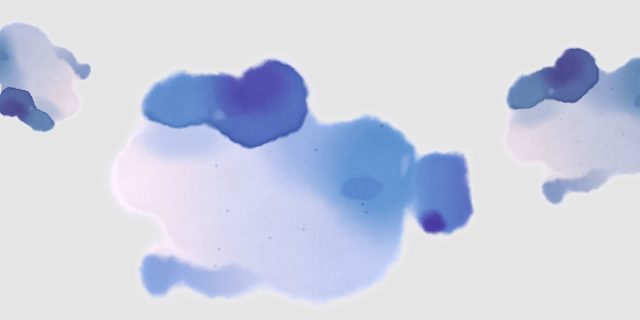
This background is drawn by a Shadertoy shader. Its source:

```glsl
// Watercolour clouds on pale grey paper: one large cloud and two turned, muted copies.
// Each cloud is a smooth union of noise-warped lobes, tinted by soft washes
// and a crisp-edged pigment stain, with a faint bleed around its outline.

float hash(vec2 p) {
    return fract(sin(dot(p, vec2(127.1, 311.7))) * 43758.5453);
}

float noise(vec2 p) {
    vec2 i = floor(p), f = fract(p);
    f = f * f * (3.0 - 2.0 * f);
    return mix(mix(hash(i), hash(i + vec2(1, 0)), f.x),
               mix(hash(i + vec2(0, 1)), hash(i + vec2(1, 1)), f.x), f.y);
}

float fbm(vec2 p) {
    float sum = 0.0, amp = 0.5;
    for (int i = 0; i < 5; i++) {
        sum += amp * noise(p);
        p = mat2(1.6, 1.2, -1.2, 1.6) * p + 7.3;
        amp *= 0.5;
    }
    return sum;
}

float lobe(vec2 p, vec2 center, vec2 radii) {
    return (length((p - center) / radii) - 1.0) * min(radii.x, radii.y);
}

float roundBox(vec2 p, vec2 halfSize, float r) {
    vec2 d = abs(p) - halfSize + r;
    return length(max(d, 0.0)) + min(max(d.x, d.y), 0.0) - r;
}

float join(float a, float b) {
    float h = max(0.035 - abs(a - b), 0.0) / 0.035;
    return min(a, b) - h * h * 0.009;
}

// Soft wash: 1 at the centre, fading to 0 past the given radii
float wash(vec2 p, vec2 center, vec2 radii) {
    return 1.0 - smoothstep(0.35, 1.25, length((p - center) / radii));
}

float outline(vec2 p) {
    float d = lobe(p, vec2(0.482, 0.453), vec2(0.144));
    d = join(d, lobe(p, vec2(0.62, 0.635), vec2(0.177, 0.143)));
    d = join(d, lobe(p, vec2(0.85, 0.682), vec2(0.122, 0.14)));
    d = join(d, lobe(p, vec2(0.807, 0.401), vec2(0.335, 0.278)));
    d = join(d, lobe(p, vec2(1.125, 0.44), vec2(0.188, 0.198)));
    d = join(d, roundBox(p - vec2(1.383, 0.396), vec2(0.084, 0.13), 0.07));
    d = join(d, lobe(p, vec2(1.0, 0.297), vec2(0.266, 0.24)));
    d = join(d, lobe(p, vec2(0.51, 0.154), vec2(0.063, 0.086)));
    return join(d, lobe(p, vec2(0.69, 0.154), vec2(0.15, 0.083)));
}

vec3 pigment(vec2 p, vec2 w, float d) {
    float mottle = fbm(p * 7.0 + 13.0) - 0.48;
    vec2 s = p + 0.09 * mottle;

    // Pink to lavender body, then the broad blue on the right
    vec3 col = mix(vec3(0.95, 0.90, 0.95), vec3(0.83, 0.84, 0.95), smoothstep(0.43, 0.83, s.x));
    col = mix(col, vec3(0.73, 0.78, 0.94), smoothstep(0.75, 1.2, s.x) * 0.8);
    col = mix(col, vec3(0.63, 0.72, 0.91), wash(s, vec2(0.58, 0.58), vec2(0.16, 0.09)) * 0.6);
    col = mix(col, vec3(0.55, 0.66, 0.88), wash(s, vec2(0.98, 0.59), vec2(0.17, 0.2)) * 0.75);
    col = mix(col, vec3(0.38, 0.58, 0.82), wash(s, vec2(1.2, 0.48), vec2(0.22, 0.24)));
    col = mix(col, vec3(0.36, 0.51, 0.79), smoothstep(1.27, 1.37, s.x));
    col = mix(col, vec3(0.35, 0.39, 0.72), smoothstep(1.37, 1.48, s.x) * 0.65);
    col = mix(col, vec3(0.27, 0.22, 0.62), wash(w, vec2(1.355, 0.295), vec2(0.04, 0.045)));

    // Lower-left lobe, a blue bloom and a pale lift
    float low = smoothstep(0.015, -0.015, w.y - 0.19 + 0.16 * max(w.x - 0.5, 0.0));
    col = mix(col, vec3(0.49, 0.61, 0.86), low * (1.0 - smoothstep(0.48, 0.9, w.x)) * 0.9);
    float bloom = lobe(w, vec2(1.125, 0.42), vec2(0.062, 0.042));
    col = mix(col, vec3(0.32, 0.49, 0.77), smoothstep(0.008, -0.008, bloom) * 0.65);
    col = mix(col, vec3(0.56, 0.68, 0.88), wash(w, vec2(1.268, 0.48), vec2(0.02, 0.045)) * 0.7);

    // Crisp upper stain with darker dried rim
    float stain = join(lobe(w, vec2(0.57, 0.70), vec2(0.165, 0.093)),
                       lobe(w, vec2(0.815, 0.682), vec2(0.158, 0.142)));
    vec3 ink = mix(vec3(0.38, 0.55, 0.81), vec3(0.33, 0.43, 0.75), smoothstep(0.62, 0.74, s.x));
    ink = mix(ink, vec3(0.30, 0.27, 0.66), wash(s, vec2(0.81, 0.74), vec2(0.11, 0.1)) * 0.85);
    ink = mix(ink, vec3(0.48, 0.60, 0.84), wash(w, vec2(0.70, 0.65), vec2(0.025, 0.02)) * 0.8);
    ink -= 0.09 * exp(-abs(stain + 0.008) * 150.0) + 0.15 * mottle;
    col = mix(col, ink, smoothstep(0.006, -0.006, stain) * 0.96);

    // Scattered flecks
    for (int i = 0; i < 12; i++) {
        float n = float(i);
        vec2 at = vec2(0.5 + 0.75 * hash(vec2(n, 1.0)), 0.12 + 0.65 * hash(vec2(n, 2.0)));
        col -= 0.1 * smoothstep(0.007, 0.002, length(p - at));
    }
    return col + 0.07 * mottle + 0.05 * smoothstep(-0.025, 0.0, d);
}

// Blend one cloud over the paper
vec3 cloud(vec3 paper, vec2 p, float mute) {
    vec2 w = p + 0.055 * (vec2(fbm(p * 11.0), fbm(p * 11.0 + 40.0)) - 0.48);
    float d = outline(w);
    vec3 col = pigment(p, w, d);
    col = mix(col, vec3(dot(col, vec3(0.3, 0.6, 0.1))), 0.22 * mute) * (1.0 - 0.06 * mute);
    paper = mix(paper, vec3(0.925, 0.92, 0.94), 0.65 * smoothstep(0.035, 0.0, d));
    return mix(paper, col, smoothstep(0.009, -0.012, d));
}

// Place a turned, scaled copy around the lower-left lobe
vec2 turned(vec2 p, vec2 anchor, float angle, float size) {
    float c = cos(angle), s = sin(angle);
    return vec2(0.5, 0.068) + mat2(c, -s, s, c) * (p - anchor) / size;
}

void mainImage(out vec4 fragColor, in vec2 fragCoord) {
    vec2 p = fragCoord / iResolution.y;
    vec3 col = vec3(0.898);
    col = cloud(col, turned(p, vec2(0.276, 0.802), 2.55, 0.38), 1.0);
    col = cloud(col, turned(p, vec2(1.75, 0.362), 0.389, 0.589), 1.0);
    col = cloud(col, p, 0.0);

    // Fine paper grain, only where there is paint
    float painted = smoothstep(0.0, 0.1, length(col - 0.898));
    col += 0.02 * painted * (noise(p * 170.0) - 0.5);
    fragColor = vec4(clamp(col, 0.0, 1.0), 1.0);
}
```
